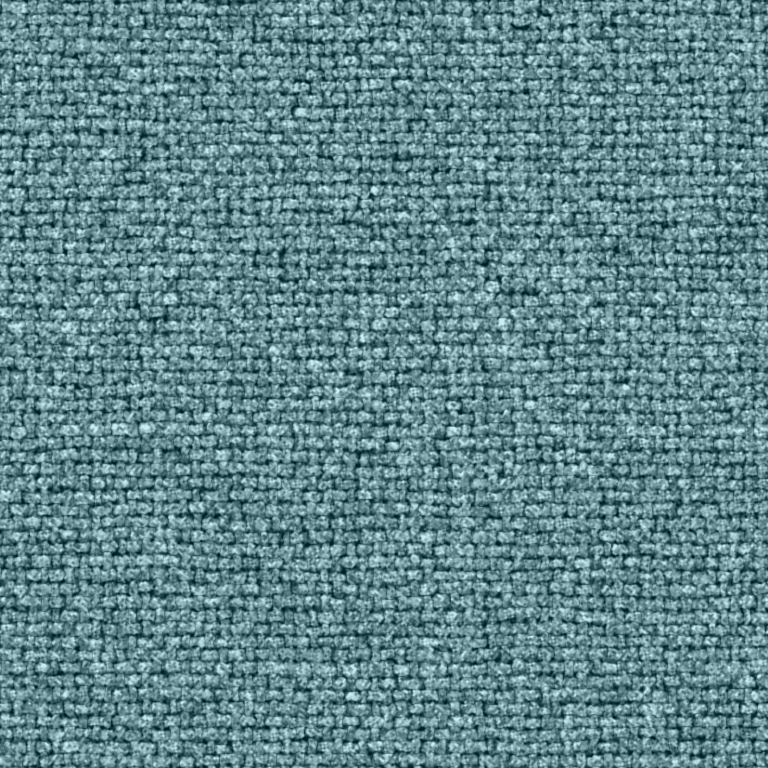
A Shadertoy shader for this texture:

```glsl
// Teal plain-weave upholstery cloth with uneven yarns, slubs and speckled fibres.

const vec2 THREADS = vec2(60.0, 58.0);       // warp threads across, weft threads down
const vec2 WEFT_HALF = vec2(0.88, 0.52);     // half size of a weft float, in cells
const vec2 WARP_HALF = vec2(0.44, 0.76);     // half size of a warp float, in cells
const float WANDER = 0.40;                   // how far yarns stray, in cells
const float FRAY = 0.20;                     // raggedness of float edges, in cells
const float YARN_TONE = 0.70;                // brightness on top of a float
const float WARP_DIM = 0.10;                 // warp sits a little deeper
const float FLOAT_VARIATION = 0.12;          // brightness change between floats
const float YARN_VARIATION = 0.04;           // brightness change between yarns
const float SLUB_SHARE = 0.10;               // share of thick, pale yarns
const float SLUB_LIGHT = 0.05;
const float SLUB_SWELL = 0.06;
const float SIDE_LIGHT = 0.20;               // light from the upper left
const float GRAIN_SCALE = 310.0;             // fibre speckles across the canvas
const float GRAIN = 1.20;
const float CLOUD = 0.02;                    // broad light and dark patches
const vec3 GAP_COLOUR = vec3(0.05, 0.20, 0.22);
const vec3 YARN_COLOUR = vec3(0.69, 0.84, 0.86);

float hash(vec2 p) {
    vec3 q = fract(vec3(p.xyx) * 0.1031);
    q += dot(q, q.yzx + 33.33);
    return fract((q.x + q.y) * q.z);
}

float noise(vec2 p) {
    vec2 i = floor(p), f = fract(p);
    f = f * f * (3.0 - 2.0 * f);
    return mix(mix(hash(i), hash(i + vec2(1, 0)), f.x),
               mix(hash(i + vec2(0, 1)), hash(i + vec2(1, 1)), f.x), f.y);
}

// Rounded-box dome: 1 in the middle, 0 on the rim.
float dome(vec2 p, vec2 halfSize) {
    vec2 a = abs(p) / halfSize;
    a *= a * a;
    return 1.0 - pow(a.x + a.y, 1.0 / 3.0);
}

// Brightness of one float, falling to zero in the gap around it.
float floatTone(vec2 p, vec2 cell, vec2 uv) {
    bool weft = mod(cell.x + cell.y, 2.0) < 0.5;
    vec2 yarn = weft ? vec2(7.0, cell.y) : vec2(cell.x, 91.0);
    float along = weft ? uv.x : uv.y;

    // A slub comes and goes along the yarn.
    float slub = step(1.0 - SLUB_SHARE, hash(yarn + 17.0));
    slub *= smoothstep(0.15, 0.55, noise(vec2(along * 7.0, yarn.x + yarn.y * 3.7)));

    vec2 size = weft ? WEFT_HALF : WARP_HALF;
    size += (weft ? vec2(0, 1) : vec2(1, 0)) * SLUB_SWELL * slub;
    size *= 0.90 + 0.20 * hash(cell + 43.0);

    vec2 jitter = vec2(hash(cell + 5.0), hash(cell + 29.0)) - 0.5;
    vec2 d = p - cell - 0.5 - 0.20 * jitter;
    float tone = YARN_TONE - (weft ? 0.0 : WARP_DIM) + SLUB_LIGHT * slub;
    tone += FLOAT_VARIATION * (hash(cell + 71.0) - 0.5);
    tone += YARN_VARIATION * (hash(yarn) - 0.5);
    tone += SIDE_LIGHT * dot(d, vec2(-0.4, 1.0));
    return tone * smoothstep(-0.06, 0.50, dome(d, size));
}

void mainImage(out vec4 fragColor, in vec2 fragCoord) {
    vec2 uv = fragCoord / iResolution.xy;

    // Let the yarns wander, change thickness and fray at the edges.
    vec2 stray = vec2(noise(uv * vec2(26.0, 8.0) + 3.0),
                      noise(uv * vec2(10.0, 26.0) + 60.0)) - 0.5;
    vec2 fray = vec2(noise(uv * 190.0), noise(uv * 190.0 + 37.0)) - 0.5;
    vec2 p = uv * THREADS + WANDER * stray + FRAY * fray;

    // Topmost float among the neighbouring crossings.
    float tone = 0.0;
    vec2 home = floor(p);
    for (int y = -1; y <= 1; y++)
        for (int x = -1; x <= 1; x++)
            tone = max(tone, floatTone(p, home + vec2(x, y), uv));

    // Fibre speckle on two turned grids, then broad shading.
    vec2 turned = mat2(0.8, 0.6, -0.6, 0.8) * uv;
    float grain = 0.65 * noise(turned * GRAIN_SCALE + 300.0)
                + 0.35 * noise(uv * GRAIN_SCALE * 0.75 + 11.0) - 0.5;
    float cloud = noise(uv * 4.0 + 20.0) - 0.5;
    tone += GRAIN * grain * (0.5 + 0.6 * tone) + CLOUD * cloud;

    vec3 colour = mix(GAP_COLOUR, YARN_COLOUR, clamp(tone, -0.12, 1.15));
    fragColor = vec4(clamp(colour, 0.0, 1.0), 1.0);
}
```
